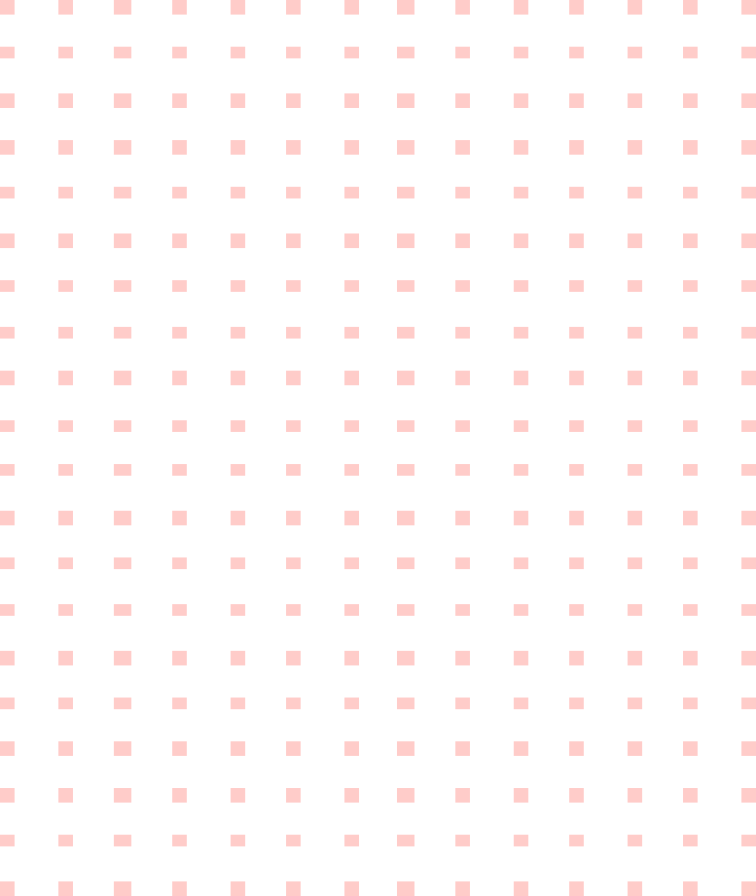
Reproduce this pattern procedurally as a WebGL 1 fragment shader.

```glsl
precision highp float;

// Pale pink blocks on white, 14 across and 20 down, flush with the canvas edges.
// Each block is snapped to a coarse 259 x 307 lattice, so spacing and size
// vary slightly from one column or row to the next.

uniform vec2 u_resolution;

// Left edge and width of a column, in lattice units.
vec2 columnSpan(float column) {
  float phase = column < 6.5 ? 0.9 : 0.15;
  float left = floor(19.54 * column + phase);
  bool wide = abs(column - 2.0) < 0.5 || abs(column - 7.0) < 0.5;
  return vec2(left, wide ? 6.0 : 5.0);
}

// Top edge and height of a row; heights mirror about the middle.
vec2 rowSpan(float row) {
  float top = 16.0 * row - floor((row + 0.5) / 8.0);
  if (abs(row - 9.0) < 0.5) top += 1.0;
  float fromEdge = min(row, 19.0 - row);
  float phase = mod(fromEdge + 0.5, 3.0);
  bool tall = phase > 2.0 || (phase < 1.0 && fromEdge < 3.5);
  return vec2(top, tall ? 5.0 : 4.0);
}

// Smoothed coverage of a span by a point on one axis.
float spanCoverage(float position, vec2 span, float pixel) {
  float halfSize = 0.5 * span.y;
  float edge = halfSize - abs(position - span.x - halfSize);
  return clamp(edge / pixel + 0.5, 0.0, 1.0);
}

void main() {
  // Lattice coordinates, counted from the top left.
  vec2 lattice = vec2(259.0, 307.0);
  vec2 uv = gl_FragCoord.xy / u_resolution;
  vec2 p = vec2(uv.x, 1.0 - uv.y) * lattice;
  vec2 pixel = lattice / u_resolution;

  // Nearest block, with cell borders lying inside the white gaps.
  vec2 cell = floor((p + vec2(7.0, 6.0)) / vec2(19.54, 15.9));
  float block = spanCoverage(p.x, columnSpan(cell.x), pixel.x)
              * spanCoverage(p.y, rowSpan(cell.y), pixel.y);

  vec3 white = vec3(1.0);
  vec3 pink = vec3(1.0, 0.8, 0.79);
  gl_FragColor = vec4(mix(white, pink, block), 1.0);
}
```
